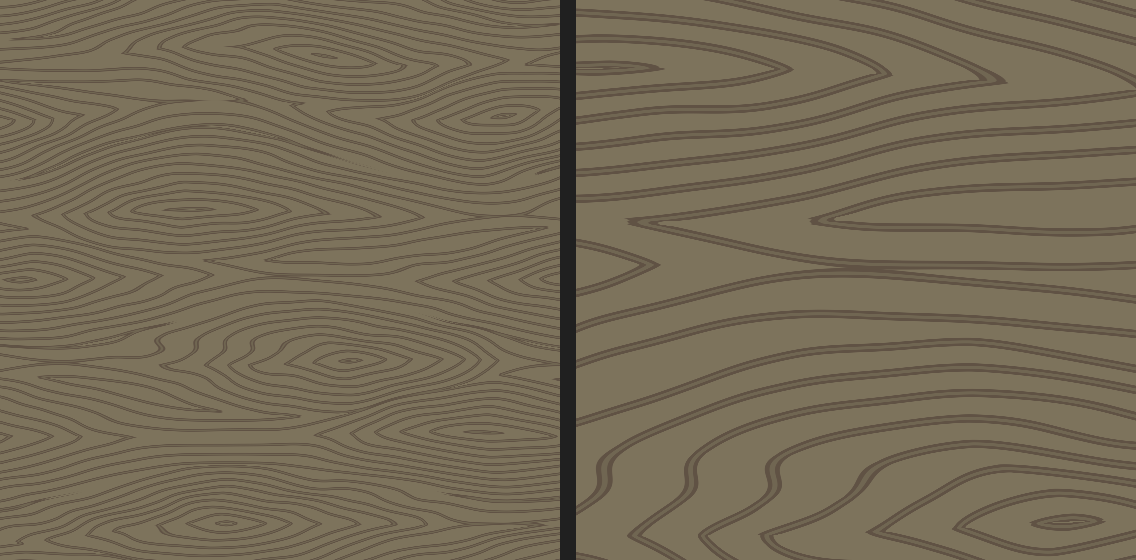
Left: the whole. Right: its middle third, enlarged.
Give the GLSL for this texture, as a WebGL 2 fragment shader.

```glsl
#version 300 es
precision highp float;
// Flat wood grain: thin contour lines around long knots lying in staggered rows.
// Each row gives a stretched distance to its knots; the nearest row wins, and
// the result is bent by noise and sliced into evenly spaced levels.

uniform vec2 u_resolution;
out vec4 fragColor;

const float ROWS = 7.0;
const float LEVELS = 67.0;

float hash(vec2 p) {
    p = fract(p * vec2(0.1031, 0.1137));
    p += dot(p, p.yx + 33.33);
    return fract((p.x + p.y) * p.x * 17.31 + p.y * 29.7);
}

float noise(vec2 p) {
    vec2 cell = floor(p), f = fract(p);
    f = f * f * f * (f * (f * 6.0 - 15.0) + 10.0);
    float low = mix(hash(cell), hash(cell + vec2(1, 0)), f.x);
    float high = mix(hash(cell + vec2(0, 1)), hash(cell + vec2(1, 1)), f.x);
    return mix(low, high, f.y) - 0.5;
}

float smoothMin(float a, float b, float k) {
    float h = max(k - abs(a - b), 0.0) / k;
    return min(a, b) - h * h * k * 0.25;
}

// Distance to the knots of one row: lens shapes with pointed ends.
float knotRow(vec2 p, float row) {
    float centreY = (row + 0.5 + 0.35 * (hash(vec2(row + 9.0, 3.0)) - 0.5)) / ROWS;
    float centreX = 0.35 + 0.5 * row + 0.35 * hash(vec2(row + 21.0, 7.0));
    float reach = mix(0.075, 0.115, hash(vec2(row + 35.0, 11.0)));
    float along = reach * pow(abs(sin(3.14159 * (p.x - centreX))) + 1e-4, 1.35);
    vec2 d = pow(vec2(along, abs(p.y - centreY)) + 1e-5, vec2(1.2));
    return pow(d.x + d.y, 1.0 / 1.2);
}

float grain(vec2 p) {
    // Broad bends, then finer wobbles along the fibres
    vec2 q = p;
    q.y += 0.05 * noise(p * vec2(2.6, 3.5) + 5.0);
    q.x += 0.13 * noise(p * vec2(4.0, 9.0) + 40.0);
    q.x += 0.05 * noise(p * vec2(11.0, 30.0) + 70.0);

    float height = 1.0;
    for (float row = -1.0; row <= ROWS; row++) {
        height = smoothMin(height, knotRow(q, row), 0.003);
    }
    return height + 0.004 * noise(p * vec2(7.0, 22.0) + 90.0);
}

void main() {
    float pixel = 1.0 / min(u_resolution.x, u_resolution.y);
    vec2 p = gl_FragCoord.xy * pixel;

    // Distance to the nearest contour, from the height and its slope
    float e = 0.0004;
    float height = grain(p);
    vec2 slope = vec2(grain(p + vec2(e, 0)) - grain(p - vec2(e, 0)),
                      grain(p + vec2(0, e)) - grain(p - vec2(0, e))) / (2.0 * e);
    float steepness = max(length(slope), 0.5);
    float level = height * LEVELS + 0.35;
    float dist = abs(fract(level) - 0.5) / (LEVELS * steepness);

    // Each line has two dark edges and a paler core
    float soft = 0.3 * pixel;
    float line = 1.0 - smoothstep(0.0025 - soft, 0.0025 + soft, dist);
    float core = 1.0 - smoothstep(0.0009 - soft, 0.0009 + soft, dist);

    vec3 wood = vec3(0.49, 0.45, 0.36);
    vec3 edge = vec3(0.375, 0.322, 0.268);
    vec3 centre = vec3(0.44, 0.40, 0.32);
    fragColor = vec4(mix(wood, mix(edge, centre, core), line), 1.0);
}
```
